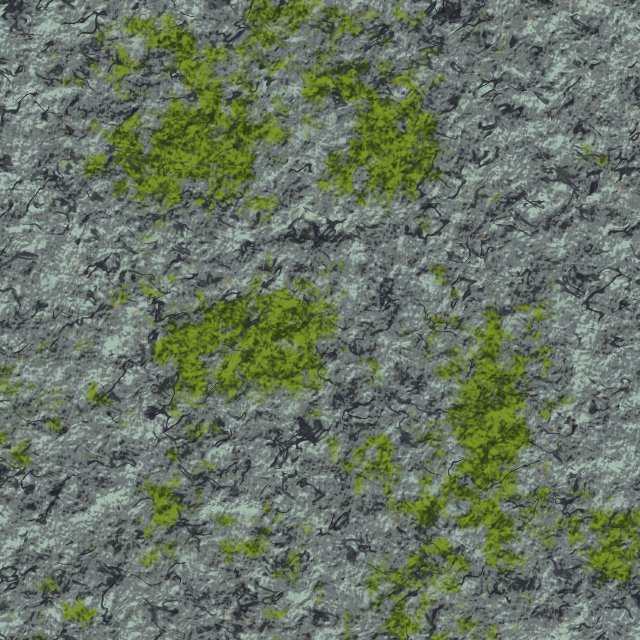
This texture is drawn by a Shadertoy shader. Its source:

```glsl
#define STONE_MID vec3(0.435, 0.47, 0.465)
#define STONE_DARK vec3(0.19, 0.205, 0.22)
#define STONE_PALE vec3(0.64, 0.735, 0.68)
#define CRACK_COLOR vec3(0.11, 0.12, 0.15)
#define WARM_FLECK vec3(0.66, 0.60, 0.50)
#define MOSS_DARK vec3(0.18, 0.25, 0.07)
#define MOSS_LIGHT vec3(0.47, 0.57, 0.11)
#define CRAG_SCALE 30.0
#define RELIEF 3.7
#define MOSS_SCALE 6.5
#define MOSS_LEVEL 0.51

float hash(vec2 p) {
    vec3 q = fract(p.xyx * 0.1031);
    q += dot(q, q.yzx + 33.33);
    return fract((q.x + q.y) * q.z);
}

float noise(vec2 p) {
    vec2 i = floor(p), f = fract(p);
    f = f * f * (3.0 - 2.0 * f);
    return mix(mix(hash(i), hash(i + vec2(1, 0)), f.x),
               mix(hash(i + vec2(0, 1)), hash(i + vec2(1, 1)), f.x), f.y);
}

mat2 rotation(float a) {
    return mat2(cos(a), sin(a), -sin(a), cos(a));
}

// Fractal noise, normalised to 0..1
float fbm(vec2 p, int octaves) {
    float sum = 0.0, amp = 0.5, total = 0.0;
    mat2 turn = rotation(0.6);
    for (int i = 0; i < octaves; i++) {
        sum += amp * noise(p);
        total += amp;
        amp *= 0.55;
        p = turn * p * 2.03 + 17.3;
    }
    return sum / total;
}

// Lumpy crags, nearly without direction
float stoneHeight(vec2 p) {
    return fbm(rotation(-0.6) * p * CRAG_SCALE + 40.0, 5);
}

// Short broken fissures running along the given angle
float fissures(vec2 p, float angle, float seed) {
    vec2 q = rotation(-angle) * p * vec2(16.0, 29.0) + seed;
    float line = 1.0 - smoothstep(0.008, 0.045, abs(fbm(q, 4) - 0.5));
    return line * smoothstep(0.53, 0.63, fbm(p * 28.0 + seed * 2.0, 3));
}

void mainImage(out vec4 fragColor, in vec2 fragCoord) {
    vec2 p = fragCoord / iResolution.y;
    vec2 warped = p + 0.012 * (vec2(noise(p * 40.0), noise(p * 40.0 + 71.0)) - 0.5);

    // Relief lit from the upper left
    vec2 toLight = 0.0035 * normalize(vec2(-0.5, 1.0));
    float relief = stoneHeight(warped) - stoneHeight(warped + toLight);
    float grain = 0.5 * noise(p * 230.0 + 9.0) + 0.5 * noise(rotation(0.8) * p * 340.0);
    float patches = fbm(p * 24.0 + 120.0, 4);

    // Moss patches gathered around the middle, thinning out at ragged edges
    float tufts = fbm(p * 48.0 + 63.0, 4);
    float moss = fbm(p * MOSS_SCALE + 31.0, 4) + 0.6 * (tufts - 0.5);
    moss -= 0.15 * smoothstep(0.3, 0.55, length(p - vec2(0.48, 0.47)));
    float cover = smoothstep(MOSS_LEVEL, MOSS_LEVEL + 0.22, moss);
    float damp = smoothstep(MOSS_LEVEL - 0.12, MOSS_LEVEL + 0.05, moss);

    // Stone: shaded crags, pale crust, warm flecks
    float tone = 0.53 + RELIEF * relief + 0.55 * (grain - 0.5);
    float stoneTone = tone + 0.6 * (patches - 0.5) - 0.04 * damp;
    vec3 color = mix(STONE_DARK, STONE_MID, smoothstep(0.0, 0.48, stoneTone));
    color = mix(color, STONE_PALE, smoothstep(0.5, 0.92, stoneTone) * (1.0 - 0.3 * damp));
    float fleck = smoothstep(0.8, 0.92, noise(p * 150.0 + 5.0)) * smoothstep(0.52, 0.65, fbm(p * 11.0 + 87.0, 3));
    color = mix(color, WARM_FLECK, 0.5 * fleck);

    // Moss: fine leafy light and shade over the stone
    float leaf = tone + 0.5 * (noise(rotation(0.9) * p * vec2(130.0, 210.0)) - 0.5) + 0.3 * (tufts - 0.5);
    vec3 mossColor = mix(MOSS_DARK, MOSS_LIGHT, smoothstep(0.05, 0.9, leaf));
    color = mix(color, mossColor, 0.9 * cover);

    // Cracks in two directions
    float crack = max(fissures(warped, 0.7, 11.0), 0.8 * fissures(warped, -0.45, 53.0));
    color = mix(color, CRACK_COLOR, 0.8 * crack * (1.0 - 0.4 * cover));

    fragColor = vec4(color, 1.0);
}
```
